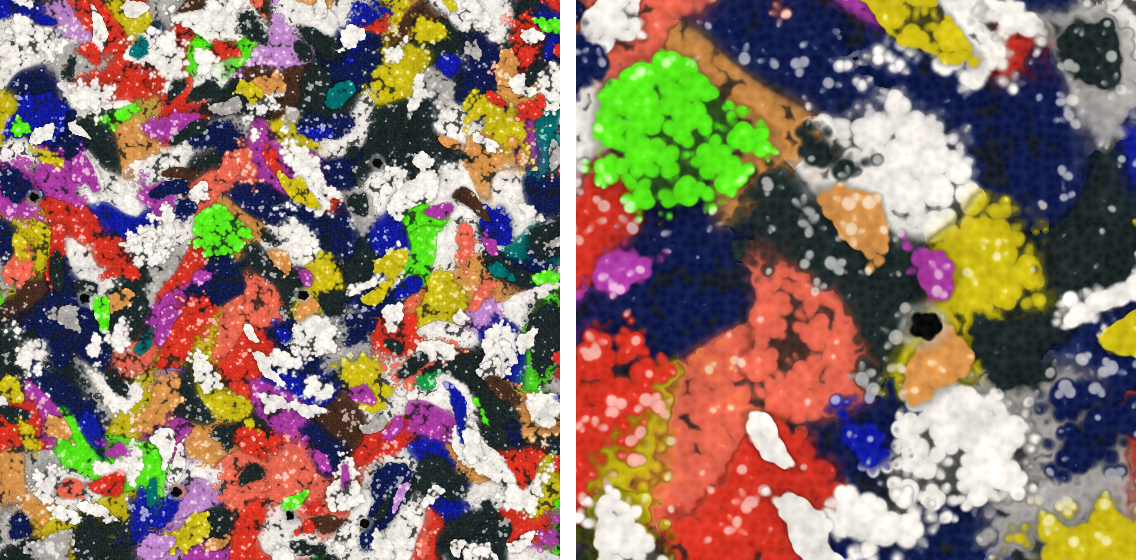
Left: the whole. Right: its middle third, enlarged.
Give the GLSL for this texture, as a Shadertoy shader.

```glsl
const float GROUND_SCALE = 13.0;    // ground lumps across the canvas
const float GROUND_SHARPNESS = 17.0;
const float LARGE_SCALE = 9.0;      // large flakes across the canvas
const float SMALL_SCALE = 19.0;     // small flakes across the canvas
const float LARGE_CHANCE = 0.55;
const float SMALL_CHANCE = 0.42;
const float WARP = 0.32;
const float RAGGEDNESS = 1.1;
const float GRIME_AMOUNT = 0.75;
const float CHALK_AMOUNT = 0.6;
const float PIT_SCALE = 5.0;
const float PIT_CHANCE = 0.28;
const vec3 GRIME = vec3(0.13, 0.14, 0.14);
const vec3 CHALK = vec3(0.90, 0.88, 0.85);
const vec3 WHITE = vec3(0.93, 0.91, 0.88);
const vec3 GREY = vec3(0.68, 0.66, 0.64);
const vec3 CHARCOAL = vec3(0.12, 0.16, 0.16);
const vec3 BROWN = vec3(0.28, 0.18, 0.13);
const vec3 NAVY = vec3(0.07, 0.11, 0.29);
const vec3 RED = vec3(0.83, 0.20, 0.14);
const vec3 CORAL = vec3(0.90, 0.40, 0.31);
const vec3 BLUE = vec3(0.07, 0.11, 0.60);
const vec3 PURPLE = vec3(0.66, 0.23, 0.62);
const vec3 LILAC = vec3(0.74, 0.52, 0.78);
const vec3 OCHRE = vec3(0.82, 0.56, 0.29);
const vec3 YELLOW = vec3(0.78, 0.71, 0.09);
const vec3 LIME = vec3(0.34, 0.90, 0.10);
const vec3 EMERALD = vec3(0.08, 0.58, 0.24);
const vec3 TEAL = vec3(0.02, 0.42, 0.42);
const mat2 TURN = mat2(0.8, 0.6, -0.6, 0.8);

vec3 hash3(vec2 p) {
    vec3 q = fract(p.xyx * vec3(0.1031, 0.1030, 0.0973));
    q += dot(q, q.yxz + 33.33);
    return fract((q.xxy + q.yzz) * q.zyx);
}

// Thresholds set the share of each colour
vec3 pickColour(float r) {
    if (r < 0.28) return WHITE;
    if (r < 0.34) return GREY;
    if (r < 0.49) return CHARCOAL;
    if (r < 0.53) return BROWN;
    if (r < 0.58) return NAVY;
    if (r < 0.67) return RED;
    if (r < 0.72) return CORAL;
    if (r < 0.77) return BLUE;
    if (r < 0.81) return PURPLE;
    if (r < 0.84) return LILAC;
    if (r < 0.895) return OCHRE;
    if (r < 0.94) return YELLOW;
    if (r < 0.97) return LIME;
    return r < 0.98 ? EMERALD : TEAL;
}

// Distance to the nearest of four scattered points
float cellular(vec2 p) {
    vec2 id = floor(p - 0.5);
    float nearest = 0.6;
    for (int i = 0; i < 4; i++) {
        vec2 c = id + vec2(i & 1, i >> 1);
        vec2 d = c + 0.12 + 0.76 * hash3(c).xy - p;
        nearest = min(nearest, dot(d, d));
    }
    return sqrt(nearest);
}

// Two cellular octaves, centred near zero
float mottle(vec2 p) {
    return 0.6 * cellular(p) + 0.4 * cellular(TURN * p * 2.3 + 17.3) - 0.42;
}

// Layered sines that bend the plane
vec2 bend(vec2 p) {
    float f = 1.3;
    for (int i = 0; i < 4; i++) {
        p = TURN * (p + WARP * sin(p.yx * f + vec2(1.7, 4.1) * float(i + 1)) / f);
        f *= 1.9;
    }
    return p;
}

// Offset measured along a random direction
vec2 orient(vec2 d, vec2 random) {
    vec2 axis = normalize(random - 0.5 + 0.001);
    return vec2(dot(d, axis), axis.x * d.y - axis.y * d.x);
}

// Softly merged lumps with dirty seams
vec3 ground(vec2 p, float rough) {
    vec2 id = floor(p);
    float first = 9.0, second = 9.0, firstPick = 0.0, secondPick = 0.0;
    for (int i = 0; i < 9; i++) {
        vec2 c = id + vec2(i % 3, i / 3) - 1.0;
        vec3 h = hash3(c + 11.0);
        vec3 look = fract(h.zxy * vec3(37.0, 53.0, 71.0));
        vec2 d = orient(p - c - 0.1 - 0.8 * h.xy, look.xy);
        float dist = length(d * vec2(0.8, 1.25)) - 0.3 * h.z;
        dist += 2.2 * RAGGEDNESS * rough * (look.y - 0.5);
        if (dist < first) {
            second = first; secondPick = firstPick;
            first = dist; firstPick = look.z;
        } else if (dist < second) {
            second = dist; secondPick = look.z;
        }
    }
    float share = 1.0 / (1.0 + exp(-GROUND_SHARPNESS * (second - first)));
    vec3 col = mix(pickColour(secondPick), pickColour(firstPick), share);
    return col * mix(0.72, 1.0, smoothstep(0.45, 0.85, share));
}

// Scattered flakes, some crisp and some smeared
vec3 flakes(vec3 col, vec2 p, float chance, float seed, float rough) {
    vec2 id = floor(p);
    for (int i = 0; i < 9; i++) {
        vec2 c = id + vec2(i % 3, i / 3) - 1.0;
        vec3 h = hash3(c + seed);
        if (h.z > chance) continue;
        vec3 look = fract(h.zxy * vec3(37.0, 53.0, 71.0));
        vec2 d = orient(p - c - 0.2 - 0.6 * h.xy, look.xy);
        d.y += 0.35 * d.x * d.x;
        float stretch = mix(1.0, 1.8, fract(look.y * 7.0));
        float dist = length(d * vec2(0.85, stretch)) - mix(0.28, 0.52, look.y);
        float smear = fract(look.x * 13.0);
        dist += RAGGEDNESS * rough * mix(0.3, 1.1, smear);
        if (dist > 0.13) continue;
        float soft = mix(0.025, 0.13, smear * smear);
        col *= 1.0 - 0.28 * (1.0 - smoothstep(0.0, 0.12, dist));
        col = mix(pickColour(look.z), col, smoothstep(-soft, soft, dist));
    }
    return col;
}

// Small dark pits with a pale rim
vec3 pits(vec3 col, vec2 p, float rough) {
    vec2 id = floor(p);
    vec3 h = hash3(id + 211.0);
    if (h.z > PIT_CHANCE) return col;
    float dist = length(p - id - 0.2 - 0.6 * h.xy) + 0.05 * rough;
    col = mix(CHALK * 0.75, col, 0.5 + 0.5 * smoothstep(0.06, 0.09, dist));
    return mix(GRIME * 0.3, col, smoothstep(0.035, 0.05, dist));
}

void mainImage(out vec4 fragColor, in vec2 fragCoord) {
    vec2 uv = fragCoord / iResolution.y;
    vec2 bent = bend(uv * GROUND_SCALE) / GROUND_SCALE;
    float coarse = mottle(uv * 15.0 + 3.0);
    float fine = mottle(uv * 50.0 + 9.0);
    float rough = 0.5 * coarse + 0.6 * fine;

    // Lumps and flakes
    vec3 col = ground(bent * GROUND_SCALE + 40.0, rough);
    col = flakes(col, bent * LARGE_SCALE + 55.0, LARGE_CHANCE, 101.0, rough);
    col = flakes(col, bent * SMALL_SCALE + 81.0, SMALL_CHANCE, 157.0, rough);

    // Grime and chalk dust
    float patches = sin(bent.x * 37.0 + 2.0 * sin(bent.y * 23.0)) * sin(bent.y * 41.0);
    float dust = 0.1 * patches + 0.7 * fine + 0.2 * coarse;
    col = mix(col, GRIME, GRIME_AMOUNT * smoothstep(0.10, 0.21, dust));
    col = mix(CHALK, col, 1.0 - CHALK_AMOUNT * (1.0 - smoothstep(-0.22, -0.12, dust)));

    // Pits and surface grain
    col = pits(col, uv * PIT_SCALE, fine);
    col *= 1.0 - 0.25 * coarse - 0.35 * fine;
    col += 0.09 * (cellular(uv * 170.0) - 0.42);
    fragColor = vec4(clamp(col, 0.0, 1.0), 1.0);
}
```
